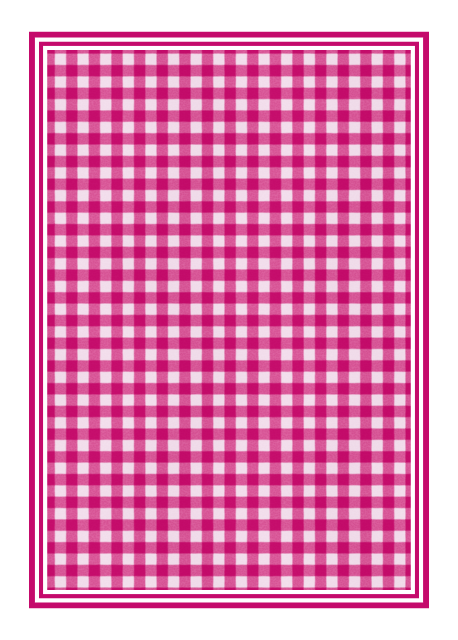
A Shadertoy shader for this pattern:

```glsl
const vec3 MAGENTA = vec3(0.77, 0.04, 0.42);

vec2 hash2(vec2 p) {
    return fract(sin(vec2(dot(p, vec2(127.1, 311.7)), dot(p, vec2(269.5, 183.3)))) * 43758.55);
}

// Distance to the nearest scattered point
float cellular(vec2 p) {
    vec2 cell = floor(p), local = fract(p);
    float nearest = 2.0;
    for (int y = -1; y <= 1; y++)
        for (int x = -1; x <= 1; x++) {
            vec2 neighbour = vec2(x, y);
            nearest = min(nearest, length(neighbour + hash2(cell + neighbour) - local));
        }
    return nearest;
}

// Coverage of the region where distance exceeds an edge
float past(float distance, float edge, float pixel) {
    return smoothstep(edge - 0.5 * pixel, edge + 0.5 * pixel, distance);
}

vec3 gingham(vec2 p, float pixel) {
    // Slightly uneven threads, then one dyed band per period on each axis
    vec2 wobble = 0.00012 * sin(p.yx * 310.0 + 2.0 * sin(p * 87.0));
    vec2 period = vec2(0.03535, 0.0355);
    vec2 fold = abs(fract((p + wobble - vec2(0.0018, -0.0009)) / period + 0.5) - 0.5);
    vec2 soft = 0.025 + 0.5 * pixel / period;
    vec2 band = 1.0 - smoothstep(0.25 - soft, 0.25 + soft, fold);
    float dye = band.x + band.y;

    vec3 color = mix(vec3(0.945, 0.865, 0.92), vec3(0.85, 0.35, 0.60), min(dye, 1.0));
    color = mix(color, vec3(0.77, 0.05, 0.42), max(dye - 1.0, 0.0));

    // Woven grain shows most where dyed and undyed threads cross
    float grain = cellular(p * vec2(300.0, 380.0)) - 0.5;
    float crossing = 1.0 - abs(dye - 1.0);
    color += grain * mix(0.018, 0.075, crossing) * vec3(0.4, 1.0, 0.75);
    return color + 0.006 * sin(p.x * 23.0 + sin(p.y * 17.0));
}

void mainImage(out vec4 fragColor, in vec2 fragCoord) {
    float pixel = 1.0 / iResolution.y;
    vec2 p = (fragCoord - 0.5 * iResolution.xy) * pixel;

    // Depth inside the outer rectangle
    vec2 inside = vec2(0.3125, 0.4505) - abs(p);
    float depth = min(inside.x, inside.y);

    // Wide outer line, thin inner line, then the cloth
    float lines = past(depth, 0.0, pixel) - past(depth, 0.0091, pixel)
                + past(depth, 0.0156, pixel) - past(depth, 0.0221, pixel);
    vec3 color = mix(vec3(1.0), MAGENTA, lines);
    color = mix(color, gingham(p, pixel), past(depth, 0.0286, pixel));

    fragColor = vec4(clamp(color, 0.0, 1.0), 1.0);
}
```
